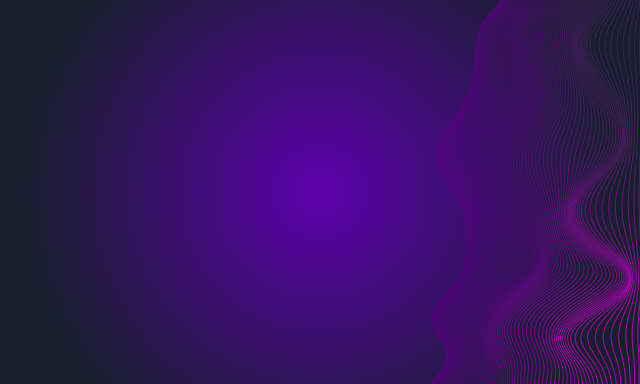
A Shadertoy shader for this background:

```glsl
// A violet radial glow on dark slate, with a rippled mesh of fine lines at right.
// Each line runs from bottom to top between a wavy left rim and the right border;
// Gaussian swells push the lines sideways so that they bunch into soft folds.

const vec3 GLOW_CORE  = vec3(0.362, 0.000, 0.675);
const vec3 SLATE      = vec3(0.092, 0.122, 0.178);
const vec3 RIM_VIOLET = vec3(0.340, 0.000, 0.500);
const vec3 MAGENTA    = vec3(0.740, 0.000, 0.740);
const vec3 DIM_GREEN  = vec3(0.100, 0.280, 0.210);

const float GLOW_RADIUS = 0.775;   // all lengths are in canvas heights
const float RIGHT_SIDE  = 1.67;
const float MESH_END    = 1.70;
const float RIM_CROWD   = 1.38;    // above 1 crowds lines at the rim
const float HALF_WIDTH  = 0.0013;
const float SWELL_WIDTH = 0.10;
const float RIPPLE      = 0.006;
const int   LINE_COUNT  = 76;
const int   SWELL_COUNT = 8;

// Swells: centre x, depth from the top, sideways push, vertical size
const vec4 SWELLS[SWELL_COUNT] = vec4[](
    vec4(1.61, 0.11, -0.070, 0.10),
    vec4(1.53, 0.36,  0.060, 0.12),
    vec4(1.59, 0.54, -0.072, 0.11),
    vec4(1.53, 0.72,  0.085, 0.08),
    vec4(1.30, 0.69,  0.072, 0.10),
    vec4(1.39, 0.89, -0.070, 0.13),
    vec4(1.58, 0.88, -0.085, 0.08),
    vec4(1.28, 0.22,  0.060, 0.15));

float bell(float x) {
    return exp(-x * x);
}

// Left outline of the mesh at a given depth from the top
float rim(float depth) {
    return 1.248 - 0.04 * depth
         + 0.060 * bell((depth + 0.01) / 0.06)
         - 0.090 * bell((depth - 0.40) / 0.12)
         - 0.085 * bell((depth - 0.83) / 0.09)
         - 0.095 * bell((depth - 1.03) / 0.08);
}

// Horizontal place of line t (0 at the rim, 1 at the right)
float lineX(float t, float depth, float rimX) {
    float x = mix(rimX, MESH_END, pow(t, RIM_CROWD));
    float shift = RIPPLE * sin(depth * 17.0 + t * 8.0);
    for (int i = 0; i < SWELL_COUNT; i++) {
        vec4 s = SWELLS[i];
        vec2 q = vec2((x - s.x) / SWELL_WIDTH, (depth - s.y) / s.w);
        shift += s.z * exp(-dot(q, q));
    }
    // Pin both ends so the outline and the border stay clean
    return x + shift * smoothstep(0.0, 0.25, t) * smoothstep(1.0, 0.82, t);
}

vec3 drawMesh(vec3 color, vec2 p, float pixel) {
    float depth = 1.0 - p.y;
    float rimX = rim(depth);
    if (p.x < rimX - 0.02) return color;

    const float STEP = 0.002;
    float nextRimX = rim(depth + STEP);
    float lower = smoothstep(0.15, 0.90, depth);

    // Soft veil that fades inward from the rim
    float inward = p.x - rimX;
    float veil = smoothstep(-0.004, 0.006, inward) * exp(-max(inward, 0.0) / 0.05);
    color = mix(color, RIM_VIOLET, 0.40 * veil);

    for (int i = 0; i < LINE_COUNT; i++) {
        float t = float(i) / float(LINE_COUNT - 1);
        float x = lineX(t, depth, rimX);
        float offset = abs(p.x - x);
        if (offset > 0.02) continue;

        // Slope turns the sideways offset into a true distance
        float slope = (lineX(t, depth + STEP, nextRimX) - x) / STEP;
        float dist = offset * inversesqrt(1.0 + slope * slope);
        float cover = clamp((HALF_WIDTH - dist) / pixel + 0.5, 0.0, 1.0)
                    * min(1.0, 2.0 * HALF_WIDTH / pixel);

        // Violet by the rim, magenta low at right, dull green high at right
        float right = smoothstep(0.20, 0.95, t);
        vec3 tint = mix(RIM_VIOLET, MAGENTA, right * (0.35 + 0.65 * lower));
        tint = mix(tint, DIM_GREEN, 0.45 * right * (1.0 - lower));
        float strength = mix(0.55, mix(0.65, 0.95, lower), right);
        color = mix(color, tint, cover * strength);
    }
    return color;
}

void mainImage(out vec4 fragColor, in vec2 fragCoord) {
    float pixel = 1.0 / iResolution.y;
    vec2 fromCentre = (fragCoord - 0.5 * iResolution.xy) * pixel;
    vec3 color = mix(GLOW_CORE, SLATE, min(length(fromCentre) / GLOW_RADIUS, 1.0));

    // Mesh is anchored to the right border
    vec2 p = vec2(RIGHT_SIDE - (iResolution.x - fragCoord.x) * pixel,
                  fragCoord.y * pixel);
    fragColor = vec4(drawMesh(color, p, pixel), 1.0);
}
```
